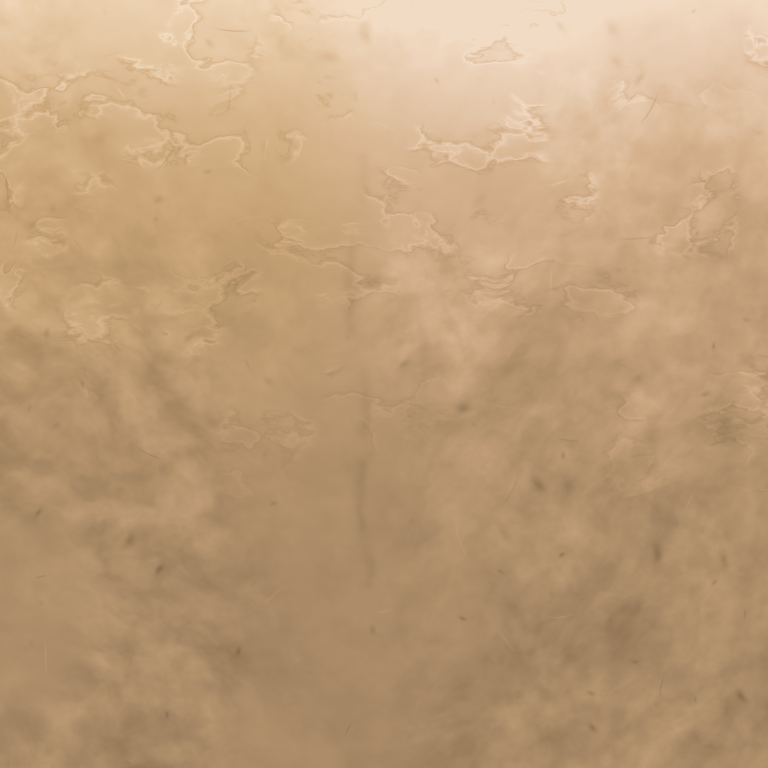
A Shadertoy shader for this texture:

```glsl
// Warm polished plaster lit from above: a tone ramp runs from tan to cream,
// clouded by warped noise at three sizes and marked by a faint broken seam,
// soft stains, short creases and sparse scratches.

const vec3 TONES[6] = vec3[6](
    vec3(0.55, 0.43, 0.31), vec3(0.63, 0.51, 0.38), vec3(0.69, 0.56, 0.42),
    vec3(0.77, 0.63, 0.48), vec3(0.84, 0.70, 0.56), vec3(0.95, 0.86, 0.77));
const float BASE_TONE = 0.655;      // red level at the lower edge
const float LIGHT_RISE = 0.262;     // gain towards the upper edge
const float LIGHT_CURVE = 2.0;
const vec2 GLOW_CENTER = vec2(0.62, 1.04);
const float GLOW_GAIN = 0.045;
const float SEAM_X = 0.467;
const float CLOUD_DEPTH = 0.10;
const float MOTTLE_DEPTH = 0.115;
const float FINE_DEPTH = 0.060;
const float CREASE_DEPTH = 0.055;
const float SPECK_DEPTH = 0.10;
const float SCRATCH_DEPTH = 0.055;
const float SPECK_GRID = 15.0;
const float SCRATCH_GRID = 10.0;
const vec3 YELLOW_TINT = vec3(0.002, 0.001, -0.024);

float hash(vec2 p) {
    vec3 q = fract(vec3(p.xyx) * 0.1031);
    q += dot(q, q.yzx + 33.33);
    return fract((q.x + q.y) * q.z);
}

float noise(vec2 p) {
    vec2 i = floor(p), f = fract(p);
    f = f * f * f * (f * (f * 6.0 - 15.0) + 10.0);
    return mix(mix(hash(i), hash(i + vec2(1, 0)), f.x),
               mix(hash(i + vec2(0, 1)), hash(i + vec2(1, 1)), f.x), f.y);
}

mat2 rotation(float a) {
    return mat2(cos(a), sin(a), -sin(a), cos(a));
}

float fbm(vec2 p) {
    float sum = 0.0, gain = 0.5;
    for (int i = 0; i < 5; i++) {
        sum += gain * noise(p);
        p = rotation(0.6) * p * 2.03 + 17.3;
        gain *= 0.5;
    }
    return sum;
}

// Picks the palette colour whose red level equals the tone.
vec3 toneColor(float tone) {
    vec3 color = TONES[0];
    for (int i = 1; i < 6; i++) {
        float low = TONES[i - 1].r, high = TONES[i].r;
        color = mix(color, TONES[i], clamp((tone - low) / (high - low), 0.0, 1.0));
    }
    return color;
}

// Soft elongated stains, one at most per cell.
float specks(vec2 uv) {
    vec2 p = uv * SPECK_GRID, cell = floor(p);
    float sum = 0.0;
    for (int k = 0; k < 9; k++) {
        vec2 id = cell + vec2(k % 3 - 1, k / 3 - 1);
        vec2 d = p - id - vec2(hash(id + 3.1), hash(id + 47.7));
        d = rotation(hash(id + 9.4) * 3.14) * d * vec2(0.6, 1.1);
        float size = mix(0.035, 0.13, pow(hash(id + 71.2), 3.0));
        float present = step(0.62, hash(id + 23.5)) * mix(0.2, 1.0, hash(id + 5.8));
        sum += present * exp(-dot(d, d) / (size * size));
    }
    return sum;
}

// Thin bent strokes; positive is dark, negative is pale.
float scratches(vec2 uv, float pixel) {
    vec2 p = uv * SCRATCH_GRID, cell = floor(p);
    float sum = 0.0, width = max(0.012, pixel * SCRATCH_GRID * 0.8);
    for (int k = 0; k < 9; k++) {
        vec2 id = cell + vec2(k % 3 - 1, k / 3 - 1);
        vec2 d = p - id - vec2(hash(id + 13.9), hash(id + 61.3));
        d = rotation(hash(id + 31.7) * 3.14) * d;
        d.y += (hash(id + 83.1) - 0.5) * 2.0 * d.x * d.x;
        float reach = mix(0.08, 0.32, hash(id + 19.6));
        float taper = 1.0 - smoothstep(0.2 * reach, reach, abs(d.x));
        float polarity = hash(id + 7.7) > 0.45 ? 1.0 : -0.7;
        float present = step(0.5, hash(id + 53.2)) * mix(0.15, 1.0, hash(id + 2.6));
        sum += polarity * present * taper * exp(-d.y * d.y / (width * width));
    }
    return sum;
}

void mainImage(out vec4 fragColor, in vec2 fragCoord) {
    vec2 uv = fragCoord / iResolution.xy;
    float right = smoothstep(SEAM_X - 0.12, SEAM_X + 0.10, uv.x);
    float lower = 1.0 - smoothstep(0.5, 0.88, uv.y);
    vec2 warp = vec2(fbm(uv * 8.0), fbm(uv * 8.0 + 40.0)) - 0.48;

    // Broad light
    float tone = BASE_TONE + LIGHT_RISE * pow(uv.y, LIGHT_CURVE);
    vec2 glow = (uv - GLOW_CENTER) / vec2(0.35, 0.4);
    tone += GLOW_GAIN * exp(-dot(glow, glow));
    tone += mix(-0.012, 0.008, right) * smoothstep(0.35, 0.75, uv.y);

    // Clouds and mottles fall to the right at left, and rise at right
    vec2 falling = rotation(0.6) * uv, rising = rotation(-0.9) * uv;
    vec2 grain = vec2(1.0, 1.6);
    float clouds = mix(fbm(falling * grain * 6.0 + warp),
                       fbm(rising * grain * 6.0 + warp + 9.0), right) - 0.48;
    float mottle = mix(fbm(falling * grain * 17.0 + warp * 1.2 + 70.0),
                       fbm(rising * grain * 17.0 + warp * 1.2 + 31.0), right) - 0.48;
    float patches = mix(0.5, 1.4, smoothstep(0.3, 0.7, noise(uv * 5.0 + 4.0)));
    tone += CLOUD_DEPTH * clouds * mix(0.4, 1.0, lower);
    tone += MOTTLE_DEPTH * mottle * patches * mix(0.35, 1.0, lower);

    // Fine grain and short creases
    float fine = fbm(uv * vec2(42.0, 52.0) + warp * 2.0 + 8.0) - 0.48;
    tone += FINE_DEPTH * fine * patches * mix(0.6, 1.0, lower);
    float relief = fbm(uv * vec2(17.0, 30.0) + warp * 1.5 + 25.0) - 0.48;
    float creased = smoothstep(0.5, 0.75, noise(uv * 16.0 + 12.0))
                  * smoothstep(0.25, 0.55, uv.y);
    tone += CREASE_DEPTH * creased * (exp(-abs(relief - 0.05) * 30.0)
                                    - exp(-abs(relief + 0.02) * 35.0));

    // Seam, stains and scratches
    float seam = (uv.x - SEAM_X - warp.x * 0.05) / 0.008;
    float broken = smoothstep(0.45, 0.8, noise(vec2(3.0, uv.y * 24.0)));
    tone -= 0.040 * exp(-seam * seam) * broken * smoothstep(0.15, 0.3, uv.y);
    tone -= SPECK_DEPTH * specks(uv + warp * 0.03) * mix(0.5, 1.0, lower);
    tone -= SCRATCH_DEPTH * scratches(uv + warp * 0.015, 1.0 / iResolution.y);

    // Yellower at the upper left
    vec3 color = toneColor(tone);
    color += YELLOW_TINT * (1.0 - right) * smoothstep(0.2, 0.75, uv.y);
    fragColor = vec4(clamp(color, 0.0, 1.0), 1.0);
}
```
